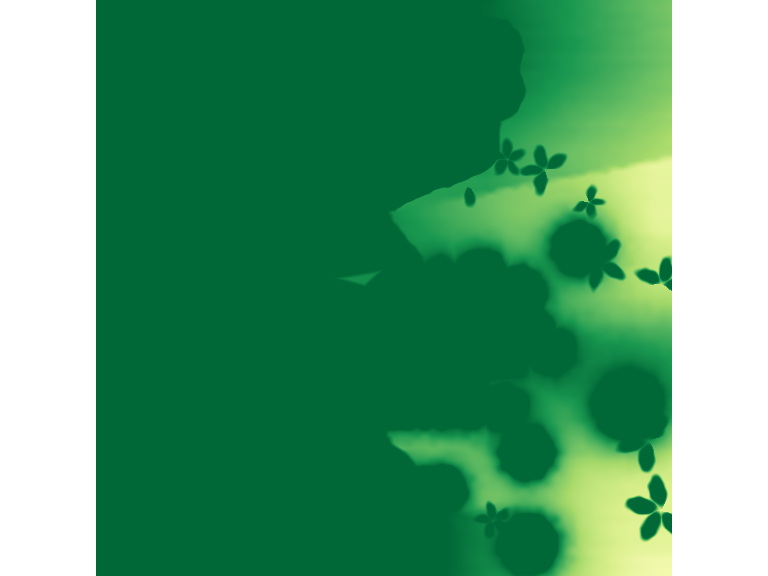
Give the GLSL for this background, as a WebGL 2 fragment shader.

```glsl
#version 300 es
precision highp float;
uniform vec2 u_resolution;
out vec4 fragColor;

const float TAU = 6.28319;

float hash(vec2 p) {
    return fract(sin(dot(p, vec2(41.3, 289.1))) * 4375.5);
}

float noise(vec2 p) {
    vec2 i = floor(p), f = fract(p);
    f = f * f * (3.0 - 2.0 * f);
    return mix(mix(hash(i), hash(i + vec2(1, 0)), f.x),
               mix(hash(i + vec2(0, 1)), hash(i + 1.0), f.x), f.y);
}

float box(vec2 p, vec2 halfSize, float corner) {
    vec2 d = abs(p) - halfSize + corner;
    return length(max(d, 0.0)) + min(max(d.x, d.y), 0.0) - corner;
}

// Dark green through lime to pale yellow
vec3 ramp(float v) {
    vec3 c = mix(vec3(0.0, 0.408, 0.216), vec3(0.1, 0.596, 0.314), clamp(v * 5.0, 0.0, 1.0));
    c = mix(c, vec3(0.4, 0.741, 0.388), clamp(v * 5.0 - 1.0, 0.0, 1.0));
    c = mix(c, vec3(0.65, 0.85, 0.416), clamp(v * 5.0 - 2.0, 0.0, 1.0));
    c = mix(c, vec3(0.85, 0.937, 0.545), clamp(v * 5.0 - 3.0, 0.0, 1.0));
    return mix(c, vec3(1.0, 1.0, 0.75), clamp(v * 5.0 - 4.0, 0.0, 1.0));
}

float creaseLine(float x) {
    return 0.368 - 0.185 * (x - 0.5);
}

// Three stacked bands of light, brighter toward the right
float lightField(vec2 p) {
    float top = max((p.x - 0.68) * 1.4, 0.0) + 0.22 * smoothstep(0.1, 0.3, p.y);
    float middle = clamp(0.12 + 1.6 * (p.x - 0.5), 0.0, 0.87);
    middle *= 1.0 - 0.15 * smoothstep(0.38, 0.46, p.y) - 0.55 * smoothstep(0.47, 0.62, p.y);
    float low = clamp(0.4 + 1.1 * (p.x - 0.53), 0.0, 0.84);
    low *= mix(1.0, smoothstep(0.57, 0.86, p.x), smoothstep(0.87, 0.9, p.y));
    low += 0.1 * smoothstep(0.92, 1.0, p.y) * smoothstep(0.85, 1.0, p.x);
    float v = mix(middle, low, smoothstep(0.64, 0.83, p.y - 0.1 * smoothstep(0.65, 0.5, p.x) * -1.0));
    return mix(top, v, smoothstep(-0.009, 0.009, p.y - creaseLine(p.x)));
}

// Dark region above the crease
float upperMass(vec2 p) {
    float edge = 0.665 + 0.035 * smoothstep(0.0, 0.15, p.y) - 0.19 * smoothstep(0.27, 0.38, p.y);
    float d = max(p.x - edge, p.y - creaseLine(p.x));
    d = min(d, length(p - vec2(0.684, 0.087)) - 0.056);
    return min(d, length(p - vec2(0.684, 0.153)) - 0.058);
}

// Dark lobed region below the crease
float lowerMass(vec2 p) {
    vec3 lobes[7] = vec3[7](
        vec3(0.597, 0.472, 0.028), vec3(0.667, 0.481, 0.049), vec3(0.733, 0.512, 0.05),
        vec3(0.745, 0.582, 0.055), vec3(0.792, 0.611, 0.043), vec3(0.71, 0.708, 0.043),
        vec3(0.602, 0.851, 0.043));
    float d = box(p - vec2(0.625, 0.569), vec2(0.125, 0.09), 0.02);
    d = min(d, box(p - vec2(0.58, 0.69), vec2(0.1, 0.055), 0.02));
    d = min(d, box(p - vec2(0.55, 0.91), vec2(0.06, 0.1), 0.01));
    for (int i = 0; i < 7; i++) d = min(d, length(p - lobes[i].xy) - lobes[i].z);
    return d;
}

// Slanted flanks joining the lobes to the left side
float flanks(vec2 p) {
    float upper = max((p.x - 0.502 - 0.75 * (p.y - 0.368)) * 0.8, max(0.368 - p.y, p.y - 0.5));
    float lower = max((0.257 + p.x - p.y) * 0.7, p.x - 0.56);
    return min(p.x - 0.5, min(upper, lower));
}

// Ring of petals, some missing
float flower(vec2 p, float radius, float seed) {
    float turn = atan(p.y, p.x) / TAU * 5.0 + seed;
    float id = mod(floor(turn), 5.0);
    float a = (fract(turn) - 0.5) * TAU / 5.0;
    vec2 q = length(p) * vec2(cos(a), sin(a)) - vec2(0.6 * radius, 0.0);
    float d = (length(q / vec2(0.42, 0.22)) - radius) * 0.25;
    return hash(vec2(id, seed * 7.0)) < 0.2 ? 0.1 : d;
}

void main() {
    vec2 uv = (gl_FragCoord.xy - 0.5 * u_resolution) / u_resolution.y + 0.5;
    vec2 p = vec2(uv.x, 1.0 - uv.y);
    vec2 w = p + 0.006 * (vec2(noise(p * 70.0), noise(p * 70.0 + 31.0)) - 0.5);
    float v = lightField(w) + 0.025 * (noise(p * vec2(12.0, 70.0)) - 0.5);

    // Large masses with shaded rims
    v *= smoothstep(0.0, 0.006, upperMass(w)) * smoothstep(0.0, 0.008, flanks(w));
    v *= 1.0 - exp(-max(lowerMass(w), 0.0) / 0.018);

    // Round spots with wide shadows
    vec4 spots[4] = vec4[4](
        vec4(0.837, 0.431, 0.047, 0.025), vec4(0.924, 0.703, 0.063, 0.03),
        vec4(0.748, 0.785, 0.049, 0.02), vec4(0.75, 0.946, 0.054, 0.022));
    for (int i = 0; i < 4; i++)
        v *= 1.0 - exp(-max(length(w - spots[i].xy) - spots[i].z, 0.0) / spots[i].w);

    // Scattered petals
    vec3 flowers[9] = vec3[9](
        vec3(0.78, 0.295, 0.038), vec3(0.646, 0.325, 0.028), vec3(0.714, 0.275, 0.028),
        vec3(0.872, 0.455, 0.046), vec3(0.854, 0.35, 0.024), vec3(0.979, 0.885, 0.055),
        vec3(0.958, 0.764, 0.05), vec3(0.983, 0.495, 0.046), vec3(0.69, 0.903, 0.028));
    for (int i = 0; i < 9; i++)
        v *= smoothstep(-0.001, 0.006, flower(w - flowers[i].xy, flowers[i].z, float(i) * 0.37));

    // Faint sliver inside the dark side
    float sliver = max(0.483 - 0.17 * (p.x - 0.415) - p.y, p.y - 0.483 - 0.27 * (p.x - 0.415));
    sliver = max(sliver, (p.x - 0.497 + 1.07 * (p.y - 0.469)) * 0.7);
    v = max(v, 0.16 * smoothstep(0.002, -0.006, sliver));

    // White side margins
    float side = smoothstep(-0.5, 0.5, (abs(p.x - 0.5) - 0.5) * u_resolution.y);
    fragColor = vec4(mix(ramp(v), vec3(1.0), side), 1.0);
}
```
